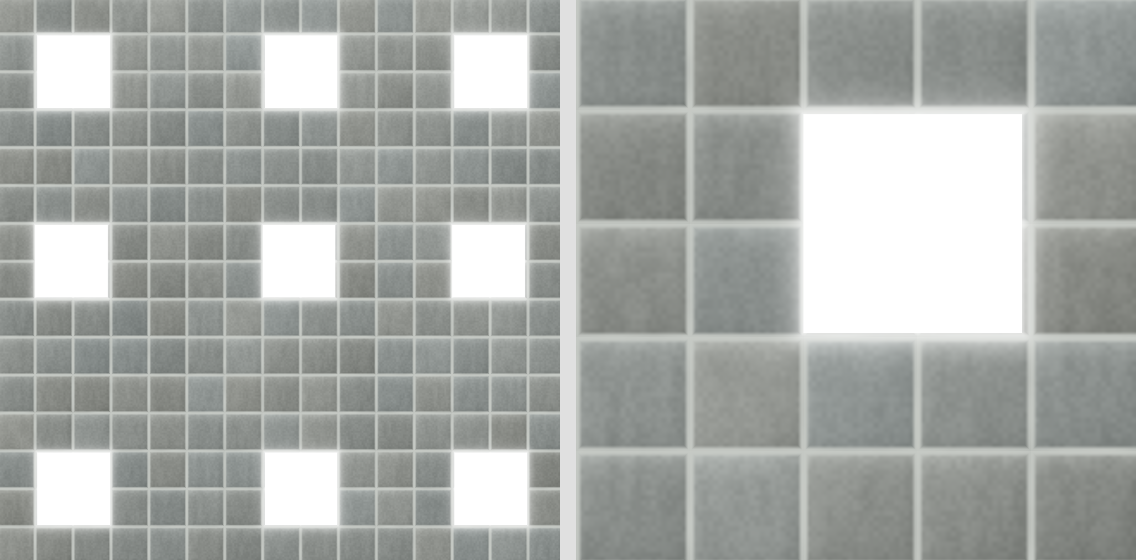
Left: the whole. Right: its middle third, enlarged.
Write a Shadertoy shader that draws this pattern.

```glsl
// Grey glazed mosaic tiles with pale grout and nine glowing white square insets.

const float TILES_ACROSS = 14.77;
const vec2 GRID_OFFSET = vec2(0.925, 0.89);
const vec3 TILE_COLOR = vec3(0.545, 0.562, 0.548);
const vec3 GROUT_COLOR = vec3(0.775, 0.79, 0.77);

float hash(vec2 p) {
    vec3 q = fract(p.xyx * vec3(0.1031, 0.1030, 0.0973));
    q += dot(q, q.yzx + 33.33);
    return fract((q.x + q.y) * q.z);
}

float valueNoise(vec2 p) {
    vec2 i = floor(p), f = fract(p);
    f = f * f * (3.0 - 2.0 * f);
    float low = mix(hash(i), hash(i + vec2(1, 0)), f.x);
    float high = mix(hash(i + vec2(0, 1)), hash(i + vec2(1, 1)), f.x);
    return mix(low, high, f.y);
}

float boxDistance(vec2 p, float halfSize) {
    vec2 d = abs(p) - halfSize;
    return length(max(d, 0.0)) + min(max(d.x, d.y), 0.0);
}

// Insets are two tiles wide, alternating five and six tiles apart.
float insetDistance(vec2 grid) {
    float nearest = 1e3;
    for (int row = 0; row < 3; row++) {
        for (int column = 0; column < 3; column++) {
            vec2 center = floor(5.5 * vec2(column, row) + vec2(0.5, 0.0)) + 1.0;
            center.x += row == 1 ? -0.04 : 0.015;
            nearest = min(nearest, boxDistance(grid - center, 0.965));
        }
    }
    return nearest;
}

// Per-tile tone, mottled glaze, lit top and left, shaded bottom and right.
vec3 glazedTile(vec2 grid) {
    vec2 id = floor(grid), f = fract(grid);
    float tone = (hash(id + 41.0) - 0.5) * 0.05;
    tone += (valueNoise(grid * 0.35 + 7.0) - 0.5) * 0.04;
    tone += (valueNoise(grid * vec2(9.0, 2.5) + 60.0) - 0.5) * 0.035;
    tone += (valueNoise(grid * 22.0 + 90.0) - 0.5) * 0.04;
    tone += 0.02 * (0.5 - f.y) + 0.015 * (0.5 - f.x);
    tone += 0.15 * exp(-f.y / 0.11) + 0.06 * exp(-f.x / 0.08);
    tone -= 0.06 * exp((f.y - 1.0) / 0.08) + 0.06 * exp((f.x - 1.0) / 0.07);
    tone += 0.012 - 0.0018 * grid.y;
    float tint = (hash(id + 17.0) - 0.5) * 0.016;
    return TILE_COLOR + tone + vec3(-tint, 0.0, tint);
}

float groutMask(vec2 grid, float pixel) {
    vec2 d = abs(fract(grid + 0.5) - 0.5);
    vec2 lines = 1.0 - smoothstep(vec2(0.01), vec2(0.055 + 0.5 * pixel), d);
    float wear = 0.85 + 0.15 * valueNoise(grid * 3.0 + 25.0);
    return max(lines.x, lines.y) * wear;
}

void mainImage(out vec4 fragColor, in vec2 fragCoord) {
    vec2 uv = fragCoord / iResolution.y;
    float pixel = TILES_ACROSS / iResolution.y;
    vec2 grid = vec2(uv.x, 1.0 - uv.y) * TILES_ACROSS - GRID_OFFSET;

    // Tiles and grout
    vec3 color = mix(glazedTile(grid), GROUT_COLOR, groutMask(grid, pixel));

    // White insets and their soft halo
    float d = insetDistance(grid);
    float halo = 0.7 * exp(-max(d, 0.0) / 0.1);
    float inset = 1.0 - smoothstep(-0.7 * pixel, 0.7 * pixel, d);
    color = mix(color, vec3(1.0), max(halo, inset));

    fragColor = vec4(color, 1.0);
}
```
